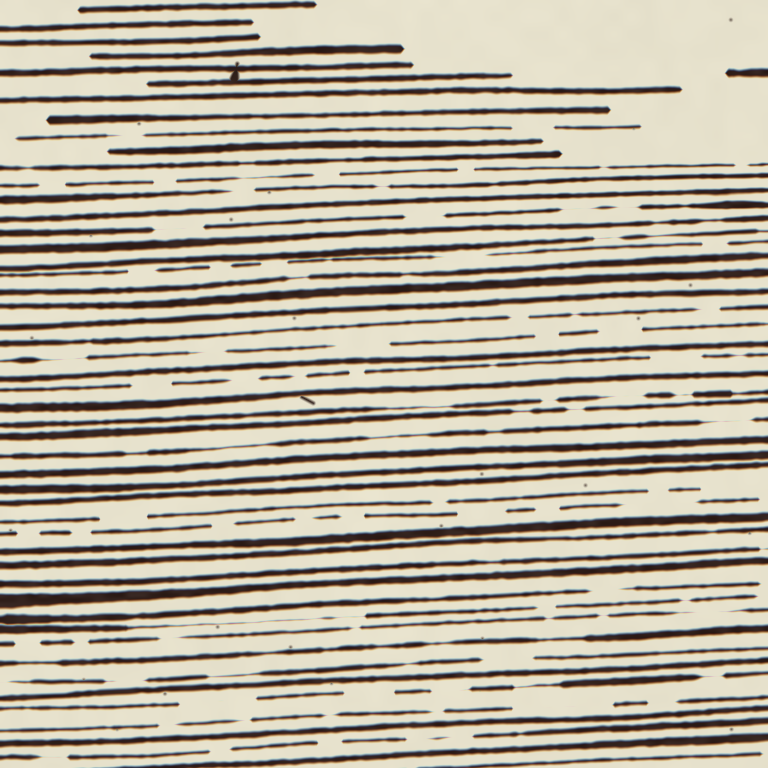
Give the GLSL for this texture, as a three.js fragment shader.

```glsl
varying vec2 vUv;

const vec3 PAPER = vec3(0.905, 0.885, 0.802);
const vec3 INK = vec3(0.19, 0.125, 0.105);
const float ROWS = 48.0;
const float SLOPE = 0.047;
const float JITTER = 0.5;          // row offset, in rows
const float WAVER = 0.24;          // bend along a row, in rows
const float BOLD = 0.0035;         // half widths, in canvas units
const float THIN = 0.0018;
const float SWELL = 0.0021;
const float ROUGHNESS = 0.0011;
const float SOFTNESS = 0.0025;
const float FRINGE = 0.0006;       // vertical offset between colour channels
const float OPEN_HEIGHT = 0.775;   // rows above this stop short
const float SPECK_CELLS = 15.0;

float hash(vec2 p) {
  p = fract(p * vec2(0.1731, 0.3197));
  p += dot(p, p.yx + 23.47);
  return fract((p.x + p.y) * p.x * 17.31);
}

float noise(vec2 p) {
  vec2 cell = floor(p);
  vec2 f = fract(p);
  f = f * f * (3.0 - 2.0 * f);
  return mix(mix(hash(cell), hash(cell + vec2(1.0, 0.0)), f.x),
             mix(hash(cell + vec2(0.0, 1.0)), hash(cell + 1.0), f.x), f.y);
}

float segment(vec2 p, vec2 a, vec2 b) {
  vec2 ab = b - a;
  return length(p - a - ab * clamp(dot(p - a, ab) / dot(ab, ab), 0.0, 1.0));
}

float blot(vec2 p, vec2 center, vec2 size) {
  vec2 q = (p - center) / size;
  return exp(-dot(q, q));
}

vec3 coverage(vec3 d) {
  return 1.0 - smoothstep(-SOFTNESS, SOFTNESS, d);
}

// Distance outside the drawn span of a row
float outsideSpan(float x, float row) {
  float height = (row + 0.5) / ROWS;
  float start = hash(vec2(row, 11.0)) > 0.6 ? 0.2 * hash(vec2(row, 12.0)) : -0.1;
  float end = mix(0.8, 0.32, smoothstep(0.87, 0.99, height));
  end += 0.32 * (hash(vec2(row, 13.0)) - 0.5);
  float outside = max(start - x, x - end);
  if (hash(vec2(row, 14.0)) > 0.82) outside = min(outside, 0.945 - x);
  return height > OPEN_HEIGHT ? outside : -1.0;
}

// Half width of a stroke; negative values leave a gap
float strokeWidth(vec2 p, float row) {
  float slow = noise(vec2(p.x * 2.5, row + 100.0));
  float fragile = smoothstep(0.5, 0.78, 0.65 * hash(vec2(row, 3.0)) + 0.35 * slow);
  float broken = smoothstep(0.66, 0.84, noise(vec2(p.x * 28.0, row + 200.0)));
  float w = mix(BOLD, THIN, fragile);
  w += SWELL * (1.0 - fragile) * smoothstep(0.45, 0.9, noise(vec2(p.x * 2.2, row + 300.0)));
  w += ROUGHNESS * (noise(vec2(p.x * 130.0, row + 400.0)) - 0.5);
  w -= 0.007 * broken * fragile;
  w += 0.004 * blot(p, vec2(0.0, 0.205), vec2(0.05, 0.025));
  w += 0.0015 * blot(p, vec2(0.08, 0.22), vec2(0.13, 0.07));
  w += 0.004 * blot(p, vec2(0.955, 0.738), vec2(0.035, 0.009));
  return w - 0.009 * smoothstep(-0.005, 0.005, outsideSpan(p.x, row));
}

void main() {
  vec2 p = vUv;
  vec3 shift = FRINGE * vec3(1.0, 0.0, -1.0);

  // Rows climb to the right, less steeply near the top
  float climb = SLOPE * p.x * smoothstep(-0.35, 0.5, p.x);
  climb *= 1.0 - 0.6 * smoothstep(0.68, 0.85, p.y);
  float level = (p.y - climb) * ROWS;

  // Strokes of the nearest rows
  vec3 ink = vec3(0.0);
  for (int k = -1; k <= 1; k++) {
    float row = floor(level) + float(k);
    float center = row + 0.5 + JITTER * (hash(vec2(row, 1.0)) - 0.5);
    center += WAVER * (noise(vec2(p.x * 5.0, row + 500.0)) - 0.5);
    center += 0.05 * (noise(vec2(p.x * 60.0, row + 600.0)) - 0.5);
    float dy = (level - center) / ROWS;
    ink = max(ink, coverage(abs(dy - shift) - strokeWidth(p, row)));
  }

  // Stray pen marks
  float wedge = segment(p, vec2(0.305, 0.897), vec2(0.309, 0.917)) - 0.002;
  wedge -= 0.004 * smoothstep(0.915, 0.895, p.y);
  float hook = segment(p, vec2(0.393, 0.483), vec2(0.408, 0.475)) - 0.0018;
  ink = max(ink, coverage(vec3(min(wedge, hook))));

  // Ink specks
  vec2 cell = floor(p * SPECK_CELLS);
  vec2 spot = 0.2 + 0.6 * vec2(hash(cell + 31.0), hash(cell + 57.0));
  float speck = length(p - (cell + spot) / SPECK_CELLS) - 0.0016;
  ink = max(ink, 0.7 * coverage(vec3(speck)) * step(0.9, hash(cell + 83.0)));

  // Paper mottling and uneven ink
  vec3 paper = PAPER + 0.014 * (noise(p * 45.0) - 0.5) + 0.012 * (noise(p * 6.0) - 0.5);
  vec3 inkColor = INK + 0.07 * (noise(p * vec2(70.0, 160.0)) - 0.5);
  gl_FragColor = vec4(mix(paper, inkColor, ink), 1.0);
}
```
